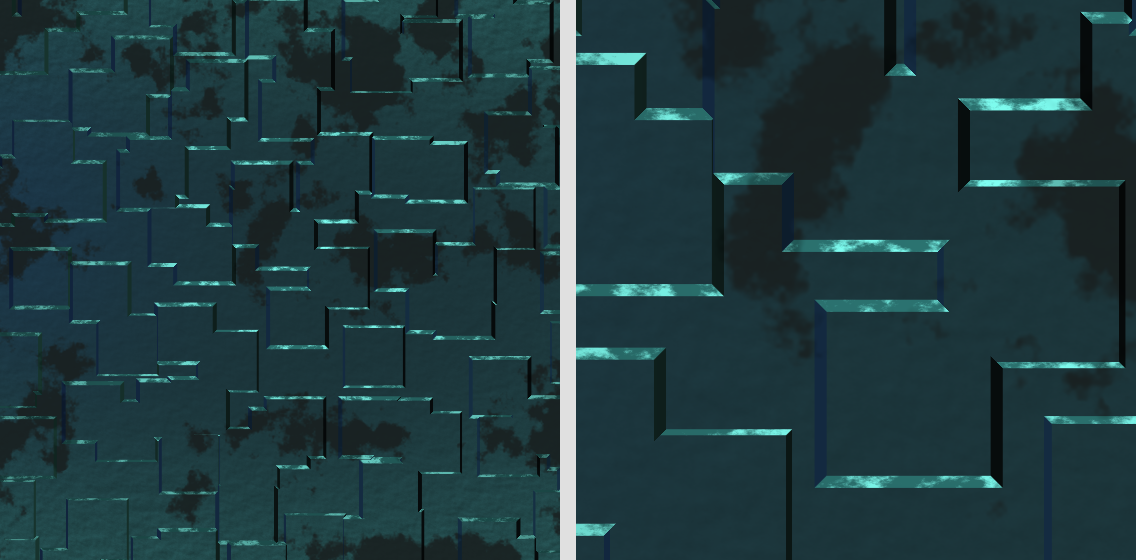
Left: the whole. Right: its middle third, enlarged.
This texture is drawn by a Shadertoy shader. Its source:

```glsl
// Dark teal metal plating: overlapping raised squares merge into stepped plates.
// The union of square distances gives mitred bevels, lit bright on horizontal
// sides and dark on vertical ones; layered noise adds grime and fine relief.

vec2 hash2(vec2 p) {
    vec3 q = fract(p.xyx * vec3(0.1031, 0.1030, 0.0973));
    q += dot(q, q.yzx + 33.33);
    return fract((q.xx + q.yz) * q.zy);
}

float valueNoise(vec2 p) {
    vec2 cell = floor(p), f = fract(p);
    f = f * f * (3.0 - 2.0 * f);
    float low = mix(hash2(cell).x, hash2(cell + vec2(1, 0)).x, f.x);
    float high = mix(hash2(cell + vec2(0, 1)).x, hash2(cell + vec2(1, 1)).x, f.x);
    return mix(low, high, f.y);
}

float fbm(vec2 p) {
    float sum = 0.0, weight = 1.0, total = 0.0;
    for (int i = 0; i < 6; i++) {
        sum += weight * valueNoise(p);
        total += weight;
        weight *= 0.63;
        p = mat2(1.6, 1.2, -1.2, 1.6) * p + 17.3;
    }
    return sum / total;
}

// Nearest square of the union: offset from its centre, distance, bevel width
vec4 plates(vec2 uv) {
    const float density = 8.6;
    vec2 home = floor(uv * density);
    vec4 best = vec4(0.0, 0.0, 1.0, 0.007);
    for (int y = -1; y <= 1; y++)
    for (int x = -1; x <= 1; x++) {
        vec2 cell = home + vec2(x, y);
        vec2 offset = uv - (cell + hash2(cell + 41.0)) / density;
        float d = max(abs(offset.x), abs(offset.y)) - 0.056;
        float width = 0.0072 * mix(0.5, 1.0, smoothstep(0.0, 0.4, hash2(cell + 83.0).x));
        if (d < best.z) best = vec4(offset, d, width);
    }
    return best;
}

// Flat metal: dark centre, paler top and bottom, blue light from the left
vec3 metal(vec2 uv) {
    float rim = smoothstep(0.15, 0.68, length((uv - 0.5) * vec2(0.5, 1.0)));
    vec3 color = mix(vec3(0.108, 0.208, 0.228), vec3(0.142, 0.318, 0.318), rim);
    vec2 toBlue = (uv - vec2(0.0, 0.6)) / vec2(0.3, 0.32);
    color = mix(color, vec3(0.105, 0.21, 0.285), 0.9 * exp(-dot(toBlue, toBlue)));
    float relief = fbm(uv * vec2(45.0, 60.0)) - fbm(uv * vec2(45.0, 60.0) + vec2(0.15, -0.3));
    return color * (1.0 + 0.45 * relief * (0.4 + rim));
}

void mainImage(out vec4 fragColor, in vec2 fragCoord) {
    vec2 uv = fragCoord / iResolution.y;
    float pixel = 1.0 / iResolution.y;

    // Ragged patches of grime
    float grime = smoothstep(0.55, 0.64, fbm(uv * 9.0 + 5.0));
    vec3 grimeColor = vec3(0.095, 0.118, 0.118);
    vec3 color = mix(metal(uv), grimeColor, 0.85 * grime);

    vec4 plate = plates(uv);
    float bevel = smoothstep(0.5 * pixel, -0.5 * pixel, plate.z)
                * smoothstep(-0.5 * pixel, 0.5 * pixel, plate.z + plate.w);

    // Horizontal sides: glossy, with flecks, strongest mid-canvas
    vec2 fromLight = uv - vec2(0.56, 0.52);
    float glow = mix(0.5, 1.0, exp(-4.5 * dot(fromLight, fromLight)));
    float flecks = smoothstep(0.42, 0.68, fbm(uv * vec2(55.0, 95.0) + 9.0));
    vec3 gloss = glow * mix(vec3(0.17, 0.45, 0.44), vec3(0.5, 1.0, 0.95), flecks);
    gloss *= 1.0 - 0.25 * grime;

    // Vertical sides: navy facing left, green to black facing right
    vec3 navy = mix(vec3(0.065, 0.135, 0.235), vec3(0.085, 0.19, 0.265), uv.x);
    vec3 shadow = mix(vec3(0.09, 0.205, 0.18), vec3(0.025, 0.04, 0.042),
                      smoothstep(0.1, 0.65, uv.x));
    vec3 side = plate.x < 0.0 ? navy : shadow;
    side *= 1.0 - 0.3 * grime;

    float horizontal = smoothstep(-pixel, pixel, abs(plate.y) - abs(plate.x));
    color = mix(color, mix(side, gloss, horizontal), bevel);
    fragColor = vec4(color, 1.0);
}
```
